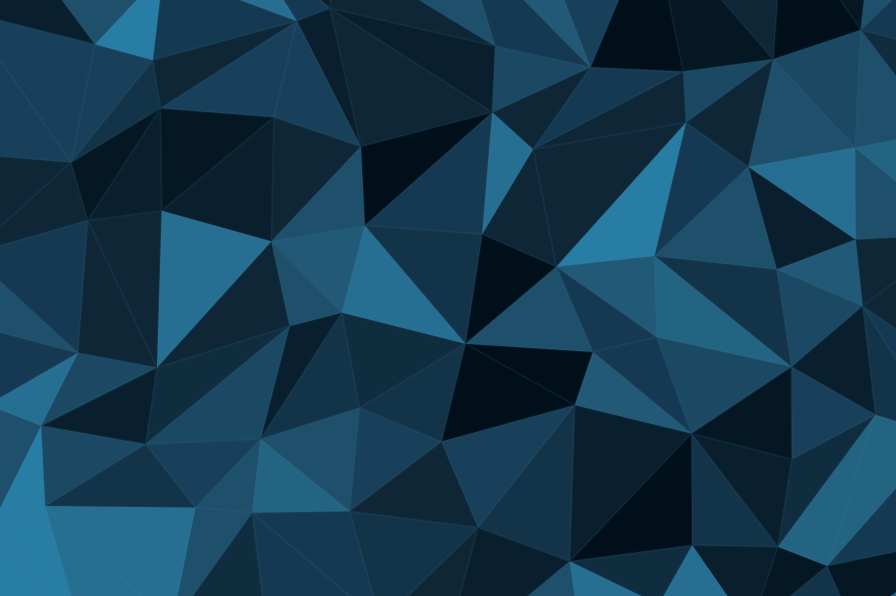
Write a Shadertoy shader that draws this background.

```glsl
const float ROWS = 6.0;          // mesh cells along the canvas height
const float JITTER = 0.34;       // vertex displacement, in cells (below 0.5)
const float TONE_LEVELS = 14.0;  // distinct facet tones
const float TONE_DRIFT = 0.38;   // share of tone shared by neighbouring facets
const float DRIFT_SCALE = 0.42;  // frequency of that drift, per cell
const float SEAM_WIDTH = 0.012;  // in cells
const float SEAM_STRENGTH = 0.14;
const vec2 MESH_OFFSET = vec2(17.35, 42.4);
const vec3 SEAM_COLOR = vec3(0.24, 0.48, 0.60);

const int STOPS = 6;
const vec3 RAMP[STOPS] = vec3[STOPS](
    vec3(0.00, 0.06, 0.10), vec3(0.05, 0.14, 0.20), vec3(0.09, 0.24, 0.34),
    vec3(0.12, 0.32, 0.43), vec3(0.15, 0.42, 0.55), vec3(0.16, 0.50, 0.66));
const float STOP_AT[STOPS] = float[STOPS](0.035, 0.225, 0.505, 0.705, 0.87, 0.98);

float hash(vec3 p) {
    p = fract(p * vec3(0.1031, 0.1030, 0.0973));
    p += dot(p, p.yzx + 33.33);
    return fract((p.x + p.y) * p.z);
}

float cross2(vec2 a, vec2 b) { return a.x * b.y - a.y * b.x; }

float cornerSlope(vec2 corner, vec2 p) {
    float angle = 6.2832 * hash(vec3(corner, 7.0));
    return dot(vec2(cos(angle), sin(angle)), p - corner);
}

float gradientNoise(vec2 p) {
    vec2 i = floor(p), f = p - i;
    vec2 u = f * f * f * (f * (f * 6.0 - 15.0) + 10.0);
    return mix(mix(cornerSlope(i, p), cornerSlope(i + vec2(1, 0), p), u.x),
               mix(cornerSlope(i + vec2(0, 1), p), cornerSlope(i + vec2(1, 1), p), u.x), u.y);
}

vec2 meshVertex(vec2 id) {
    return id + JITTER * (2.0 * vec2(hash(vec3(id, 1.0)), hash(vec3(id, 2.0))) - 1.0);
}

vec3 toneColor(float tone) {
    vec3 color = RAMP[0];
    for (int i = 1; i < STOPS; i++)
        color = mix(color, RAMP[i], clamp((tone - STOP_AT[i - 1]) / (STOP_AT[i] - STOP_AT[i - 1]), 0.0, 1.0));
    return color;
}

vec3 facetColor(vec2 center, vec3 id) {
    float drift = 0.5 + gradientNoise(center * DRIFT_SCALE);
    float tone = smoothstep(0.0, 1.0, mix(hash(id), drift, TONE_DRIFT));
    return toneColor((min(floor(tone * TONE_LEVELS), TONE_LEVELS - 1.0) + 0.5) / TONE_LEVELS);
}

// Signed distance to the line a-b, positive on its left
float edgeDistance(vec2 p, vec2 a, vec2 b) {
    return cross2(b - a, p - a) / length(b - a);
}

// Adds one counter-clockwise facet, weighted by its pixel coverage
void addFacet(vec2 p, vec2 a, vec2 b, vec2 c, vec3 id, float pixel, inout vec4 sum, inout float inner) {
    float d = min(edgeDistance(p, a, b), min(edgeDistance(p, b, c), edgeDistance(p, c, a)));
    inner = max(inner, d);
    float coverage = clamp(0.5 + d / pixel, 0.0, 1.0);
    if (coverage > 0.0)
        sum += coverage * vec4(facetColor((a + b + c) / 3.0, id), 1.0);
}

void mainImage(out vec4 fragColor, in vec2 fragCoord) {
    float pixel = ROWS / iResolution.y;
    vec2 p = fragCoord * pixel + MESH_OFFSET;
    vec4 sum = vec4(0.0);
    float inner = 0.0;

    for (int y = -1; y <= 1; y++)
    for (int x = -1; x <= 1; x++) {
        vec2 id = floor(p) + vec2(x, y);
        vec2 a = meshVertex(id), b = meshVertex(id + vec2(1, 0));
        vec2 c = meshVertex(id + vec2(1, 1)), d = meshVertex(id + vec2(0, 1));

        // Split along the diagonal whose smaller facet is larger
        float splitAC = min(cross2(b - a, c - a), cross2(c - a, d - a));
        float splitBD = min(cross2(b - a, d - a), cross2(c - b, d - b));
        bool alongAC = splitAC > splitBD;
        addFacet(p, a, b, alongAC ? c : d, vec3(id, 3.0), pixel, sum, inner);
        addFacet(p, alongAC ? a : b, c, d, vec3(id, 4.0), pixel, sum, inner);
    }

    // Faint light seams between facets
    vec3 color = sum.rgb / max(sum.a, 0.001);
    float seam = 1.0 - smoothstep(0.0, SEAM_WIDTH + 0.5 * pixel, inner);
    fragColor = vec4(mix(color, SEAM_COLOR, SEAM_STRENGTH * seam), 1.0);
}
```
